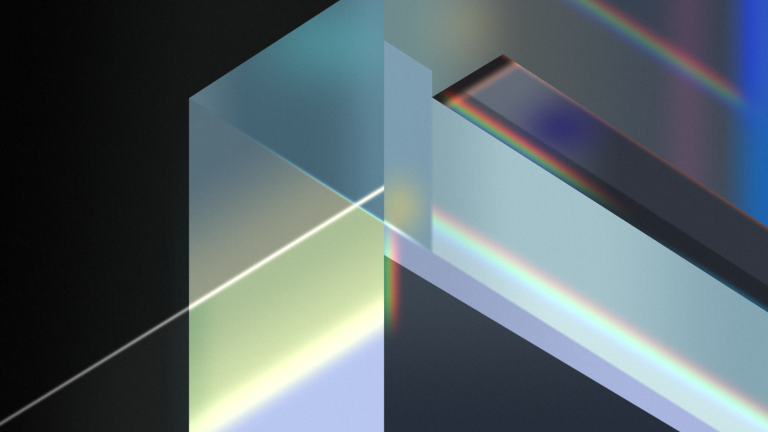
Reproduce this background procedurally as a WebGL 2 fragment shader.

```glsl
#version 300 es
precision highp float;
// Dark studio scene of crossing glass prisms with soft spectral fringes.
uniform vec2 u_resolution;
out vec4 outColor;

const float SEAM = 0.889;   // vertical edge shared by both glass bodies
const float LEFT = 0.4375;  // outer edge of the left prism
const float AA = 0.002;

// Signed distance to a sloped line, positive above it.
float lineDist(vec2 p, vec2 anchor, float slope) {
  return (p.y - anchor.y - slope * (p.x - anchor.x)) / sqrt(1.0 + slope * slope);
}

float fill(float d, float soft) { return smoothstep(-soft, soft, d); }

float bump(float d, float width) { return exp(-d * d / (width * width)); }

float glow(vec2 p, vec2 center, vec2 radius) {
  vec2 q = (p - center) / radius;
  return exp(-dot(q, q));
}

// Red, green and blue bands spread across a distance.
vec3 fringe(float d, float width) {
  return vec3(bump(d - width, width), bump(d, width), bump(d + width, width));
}

float hash(vec2 p) { return fract(sin(dot(p, vec2(127.1, 311.7))) * 43758.5453); }

vec3 backdrop(vec2 p, float ray) {
  float light = smoothstep(0.0, 0.5, p.x + 0.12 * (0.6 - p.y));
  vec3 col = mix(vec3(0.02), vec3(0.085, 0.09, 0.09), light);
  col += 0.035 * fill(-ray, AA) * smoothstep(-0.1, 0.3, p.x);
  col += vec3(0.01, 0.035, 0.035) * bump(p.x - LEFT, 0.04) * fill(0.6 - p.y, 0.3);
  return mix(col, vec3(0.4 + 0.45 * p.x), bump(ray, 0.0045));
}

vec3 leftPrism(vec2 p, float ray) {
  float diagonal = lineDist(p, vec2(LEFT, 0.773), -0.636);
  float floorEdge = lineDist(p, vec2(LEFT, 0.0), 0.625);
  // Teal upper face
  vec3 upper = mix(vec3(0.37, 0.47, 0.52), vec3(0.27, 0.39, 0.45), smoothstep(LEFT, 0.58, p.x));
  upper += vec3(0.03, 0.14, 0.12) * glow(p, vec2(0.75, 0.9), vec2(0.14, 0.1));
  upper += vec3(0.1, 0.13, 0.14) * bump(p.x - SEAM, 0.09);
  // Warm lower face, lit under the ray
  vec3 lower = mix(vec3(0.59, 0.61, 0.53), vec3(0.34, 0.43, 0.48), smoothstep(0.0, 0.27, ray));
  vec3 lit = mix(vec3(0.67, 0.75, 0.59), vec3(0.83, 0.89, 0.68), smoothstep(0.02, 0.23, -ray));
  lit -= vec3(0.1, 0.06, 0.06) * bump(p.x - LEFT, 0.05);
  lit = mix(lit, vec3(0.72, 0.78, 0.94), fill(-floorEdge - 0.03, 0.035));
  lit += vec3(0.24, 0.2, 0.2) * bump(floorEdge + 0.005, 0.035);
  lower = mix(lower, lit, fill(-ray, 0.006));
  vec3 col = mix(lower, upper, fill(diagonal, AA));
  col += vec3(0.05, 0.18, 0.22) * bump(diagonal, 0.004) * smoothstep(0.5, 0.85, p.x);
  return mix(col, vec3(1.0, 1.0, 0.94), bump(ray, 0.006));
}

vec3 rearGlass(vec2 p) {
  float split = lineDist(p, vec2(1.366, 1.0), -0.646);
  vec3 col = mix(vec3(0.43, 0.54, 0.55), vec3(0.32, 0.35, 0.36), smoothstep(0.95, 1.22, p.x));
  col = mix(col, vec3(0.25, 0.29, 0.34), smoothstep(1.2, 1.6, p.x));
  col += vec3(0.12, 0.07, 0.01) * glow(p, vec2(1.08, 0.94), vec2(0.09, 0.1));
  col = mix(col, vec3(0.22, 0.26, 0.32), fill(split, 0.012));
  col += vec3(0.2, 0.15, 0.12) * fringe(split + 0.01, 0.015);
  col += vec3(0.1, 0.01, 0.04) * bump(p.x - 1.59, 0.05);
  // Blue dispersion on the far side
  col = mix(col, vec3(0.1, 0.1, 0.72), 0.9 * bump(p.x - 1.745, 0.025) * smoothstep(0.65, 0.85, p.y));
  vec3 azure = mix(vec3(0.1, 0.4, 0.72), vec3(0.18, 0.34, 0.8), smoothstep(0.6, 0.9, p.y));
  return mix(col, azure, 0.9 * smoothstep(1.66, 1.77, p.x));
}

vec3 lightSlab(vec2 p) {
  float band = lineDist(p, vec2(SEAM, 0.565), -0.605);
  vec3 col = mix(vec3(0.54, 0.66, 0.70), vec3(0.64, 0.76, 0.79), smoothstep(1.0, 1.2, p.x));
  col = mix(col, vec3(0.52, 0.65, 0.70), smoothstep(1.35, 1.75, p.x));
  vec3 beam = mix(vec3(0.68, 0.78, 0.82), vec3(0.80, 0.90, 0.91), smoothstep(1.0, 1.3, p.x));
  col = mix(col, beam, fill(-band, 0.025));
  col += vec3(0.2, 0.16, 0.09) * fringe(band + 0.005, 0.017);
  // Narrow blue strip beside the seam
  vec3 strip = mix(vec3(0.46, 0.60, 0.67), vec3(0.50, 0.62, 0.70), p.y);
  strip += vec3(0.2, 0.1, -0.13) * glow(p, vec2(0.925, 0.52), vec2(0.055, 0.065));
  return mix(strip, col, fill(p.x - 1.0, 0.006));
}

vec3 darkBar(vec2 p, float base, float top, float cap, float crease) {
  vec3 col = mix(vec3(0.39, 0.42, 0.47), vec3(0.19, 0.21, 0.25), smoothstep(1.2, 1.45, p.x));
  col = mix(col, col * 0.72, fill(-crease, 0.004));
  col = mix(col, vec3(0.18, 0.17, 0.43), 0.85 * glow(p, vec2(1.3, 0.705), vec2(0.09, 0.06)));
  col = mix(vec3(0.13, 0.12, 0.13), col, smoothstep(0.015, 0.045, -cap));
  float nearEnd = 1.0 - smoothstep(1.2, 1.5, p.x);
  col += vec3(0.42, 0.32, 0.25) * fringe(base - 0.012, 0.012) * nearEnd * smoothstep(1.01, 1.07, p.x);
  col += vec3(0.2, 0.08, 0.02) * bump(cap + 0.035, 0.01);
  col += vec3(0.22, 0.08, 0.03) * bump(top, 0.007);
  return col + vec3(0.02, 0.18, 0.25) * bump(base, 0.009) * smoothstep(1.4, 1.75, p.x);
}

vec3 rightGlass(vec2 p) {
  float crease = lineDist(p, vec2(SEAM, 0.907), -0.64);
  float base = lineDist(p, vec2(1.0, 0.775), -0.64);
  float top = lineDist(p, vec2(1.164, 0.875), -0.653);
  float cap = lineDist(p, vec2(1.0, 0.775), 0.606);
  float slabEdge = lineDist(p, vec2(SEAM, 0.486), -0.625);
  float rimEdge = lineDist(p, vec2(SEAM, 0.410), -0.598);
  vec3 col = rearGlass(p);
  float slab = max(fill(-base, AA), fill(-crease, AA) * fill(1.0 - p.x, AA));
  col = mix(col, lightSlab(p), slab);
  float bar = fill(base, AA) * fill(-top, AA) * fill(-cap, AA);
  col = mix(col, darkBar(p, base, top, cap, crease), bar);
  // Lavender rim and the shadow beneath it
  vec3 rim = mix(vec3(0.57, 0.63, 0.75), vec3(0.66, 0.71, 0.87), smoothstep(0.9, 1.5, p.x));
  col = mix(col, rim, fill(-slabEdge, 0.004));
  col += vec3(0.25, 0.32, 0.3) * bump(slabEdge, 0.005) * bump(p.x - 0.91, 0.05);
  vec3 shade = mix(vec3(0.15, 0.18, 0.23), vec3(0.24, 0.28, 0.32), smoothstep(0.0, 0.4, p.y));
  col = mix(col, shade, fill(-rimEdge, AA));
  // Warm spectrum leaking along the seam
  float leak = smoothstep(0.2, 0.32, p.y) * (1.0 - smoothstep(0.38, 0.52, p.y));
  return col + vec3(0.42, 0.36, 0.12) * fringe(p.x - SEAM - 0.008, 0.014) * leak;
}

void main() {
  vec2 p = gl_FragCoord.xy / u_resolution.y;
  float ray = lineDist(p, vec2(0.0, 0.0185), 0.6146);
  float roof = lineDist(p, vec2(LEFT, 0.773), 0.649);
  vec3 col = backdrop(p, ray);
  col = mix(col, leftPrism(p, ray), fill(p.x - LEFT, AA) * fill(-roof, AA));
  col = mix(col, rightGlass(p), fill(p.x - SEAM, AA));
  col += 0.012 * (hash(floor(p * 288.0)) - 0.5);
  outColor = vec4(clamp(col, 0.0, 1.0), 1.0);
}
```
